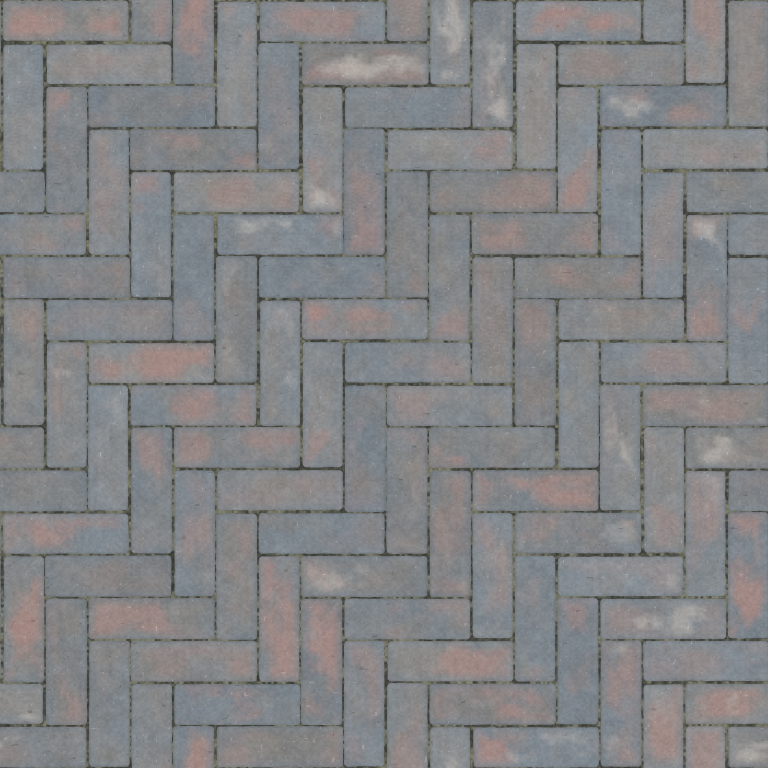
Write a WebGL 2 fragment shader that draws this texture.

```glsl
#version 300 es
precision highp float;
// Herringbone paving of 3:1 clay bricks, blue-grey with pink and pale blotches.
// Each grid cell finds its brick from the diagonal index mod 6; a rounded box
// distance cuts the joints, and noise seeded per brick paints the wear.

#define CELLS 18.0        // brick widths across the canvas
#define BRICK_LENGTH 3.0  // brick length in brick widths
#define JOINT 0.028       // mean half width of a joint
#define CORNER 0.09       // corner radius
#define WOBBLE 0.026      // raggedness of the brick edges
#define PINK_WEAR 0.95    // strength of the pink blotches
#define PALE_WEAR 0.75    // strength of the pale blotches
#define GRAIN 0.075       // contrast of the fine grain

uniform vec2 u_resolution;
out vec4 fragColor;

const vec3 BLUE_GREY = vec3(0.495, 0.530, 0.560);
const vec3 WARM_GREY = vec3(0.545, 0.535, 0.525);
const vec3 PINK      = vec3(0.645, 0.535, 0.515);
const vec3 PALE      = vec3(0.730, 0.710, 0.690);
const vec3 DARK_GAP  = vec3(0.270, 0.275, 0.250);
const vec3 MOSS_SAND = vec3(0.470, 0.470, 0.405);

float hash(vec2 p) {
    return fract(sin(dot(p, vec2(127.1, 311.7))) * 43758.5453);
}

float noise(vec2 p) {
    vec2 i = floor(p), f = fract(p);
    f = f * f * (3.0 - 2.0 * f);
    return mix(mix(hash(i), hash(i + vec2(1, 0)), f.x),
               mix(hash(i + vec2(0, 1)), hash(i + vec2(1, 1)), f.x), f.y);
}

float fbm(vec2 p) {
    float sum = 0.0, amplitude = 0.5;
    for (int i = 0; i < 4; i++) {
        sum += amplitude * noise(p);
        p = p * 2.03 + 17.3;
        amplitude *= 0.5;
    }
    return sum / 0.9375;
}

float roundedBox(vec2 p, vec2 halfSize, float radius) {
    vec2 q = abs(p) - halfSize + radius;
    return length(max(q, 0.0)) + min(max(q.x, q.y), 0.0) - radius;
}

void main() {
    vec2 p = gl_FragCoord.xy / u_resolution.y * CELLS - vec2(0.05, 0.0);
    float pixel = CELLS / u_resolution.y;

    // Find the brick: three cells along a row, then three up a column
    vec2 cell = floor(p);
    float index = mod(cell.x + cell.y + 1.0, 2.0 * BRICK_LENGTH);
    bool lying = index < BRICK_LENGTH;
    vec2 origin = cell - (lying ? vec2(index, 0.0) : vec2(0.0, index - BRICK_LENGTH));
    vec2 local = p - origin;
    if (!lying) local = local.yx;
    vec2 id = mod(origin, CELLS) + 0.5;
    vec2 seed = 60.0 * vec2(hash(id), hash(id + 31.7));
    float tone = hash(id + 5.1), redness = hash(id + 11.9);
    float shade = hash(id + 23.3), bleach = hash(id + 47.7);

    // Brick outline, slightly uneven in place and size
    vec2 shift = (vec2(hash(id + 3.7), hash(id + 8.3)) - 0.5) * 0.035;
    vec2 halfSize = vec2(BRICK_LENGTH, 1.0) * 0.5 - JOINT * (0.6 + 0.8 * shade);
    float dist = roundedBox(local - vec2(BRICK_LENGTH, 1.0) * 0.5 - shift, halfSize, CORNER);
    dist += WOBBLE * (fbm(local * 5.0 + seed) - 0.5);
    float inner = smoothstep(0.0, 0.28, -dist);

    // Brick face: bluish rim, warmer middle, soft cloudy shading
    float cloud = fbm(local * 1.6 + seed.yx);
    float warmth = clamp(tone * 0.9 + (cloud - 0.5) * 1.4, 0.0, 1.0);
    vec3 face = mix(BLUE_GREY, WARM_GREY, warmth * (0.45 + 0.55 * inner));
    face += (shade - 0.5) * 0.045 + (fbm(local * 3.0 + seed) - 0.5) * 0.07;

    // Pink blotches on most bricks, pale bloom on a few
    float blotch = smoothstep(0.42, 0.72, fbm(local * vec2(0.95, 1.2) + seed + 9.0));
    face = mix(face, PINK, PINK_WEAR * blotch * (0.2 + 0.8 * redness) * (0.3 + 0.7 * inner));
    float bloom = smoothstep(0.52, 0.80, fbm(local * vec2(1.3, 1.7) + seed.yx + 4.0));
    face = mix(face, PALE, PALE_WEAR * bloom * inner * smoothstep(0.6, 0.95, bleach));

    // Fine grain, pits and light specks
    face += GRAIN * (0.6 * noise(p * 23.0) + 0.4 * noise(p * 11.0 + 7.0) - 0.5);
    float speck = noise(p * 13.0 + 71.0);
    face += 0.10 * smoothstep(0.90, 1.0, speck) - 0.07 * smoothstep(0.08, 0.0, speck);
    face -= 0.035 * smoothstep(-0.07, 0.0, dist);

    // Joints: dark gaps partly filled with mossy sand
    float fill = smoothstep(0.30, 0.75, fbm(p * 2.3 + 40.0) + 0.5 * (noise(p * 15.0) - 0.5));
    vec3 joint = mix(DARK_GAP, MOSS_SAND, fill);
    joint += 0.12 * (noise(p * 20.0 + 13.0) - 0.5);

    float cover = smoothstep(-0.6 * pixel, 0.6 * pixel, dist);
    fragColor = vec4(mix(face, joint, cover), 1.0);
}
```
